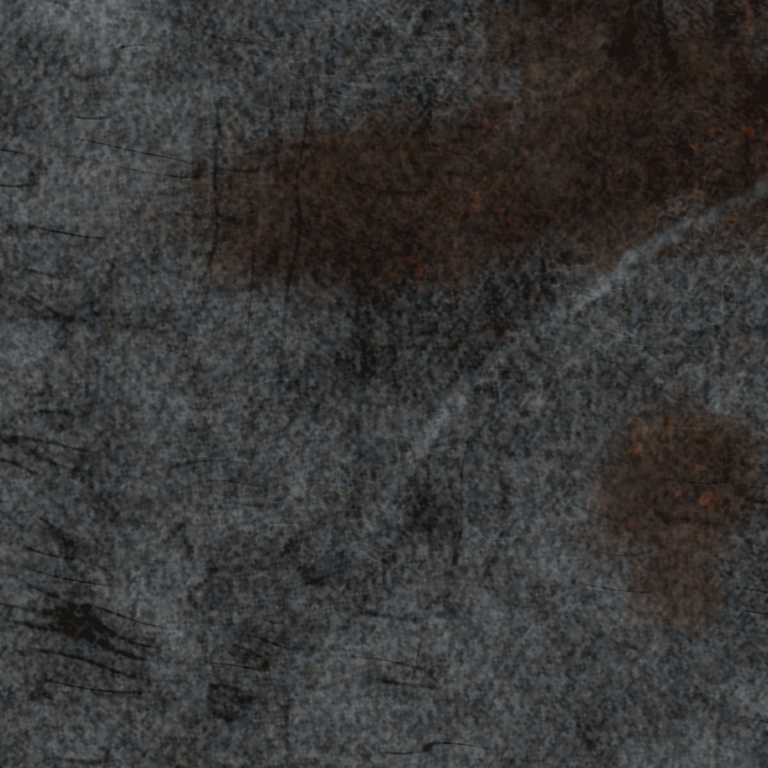
Reproduce this texture procedurally as a WebGL 1 fragment shader.

```glsl
precision highp float;
uniform vec2 u_resolution;

#define GRAIN 0.40
#define MOTTLE 0.75
#define CRACK_DEPTH 0.34
#define SCRATCH_LIGHT 0.17
#define VEIN_LIGHT 0.25
#define VEIN_WIDTH 0.017
#define DARK_STONE vec3(0.085, 0.079, 0.074)
#define PALE_STONE vec3(0.395, 0.415, 0.425)
#define RUST_TINT vec3(1.16, 0.90, 0.76)
#define RUST_FLECK vec3(0.13, 0.045, 0.01)

float hash(vec2 p) {
  return fract(sin(dot(p, vec2(127.1, 311.7))) * 43758.5453);
}

float noise(vec2 p) {
  vec2 cell = floor(p);
  vec2 f = fract(p);
  f = f * f * (3.0 - 2.0 * f);
  float low = mix(hash(cell), hash(cell + vec2(1.0, 0.0)), f.x);
  float high = mix(hash(cell + vec2(0.0, 1.0)), hash(cell + 1.0), f.x);
  return mix(low, high, f.y);
}

float fbm(vec2 p) {
  float sum = 0.0;
  float weight = 0.5;
  for (int i = 0; i < 5; i++) {
    sum += weight * noise(p);
    p = mat2(0.8, 0.6, -0.6, 0.8) * p * 2.03 + 17.3;
    weight *= 0.55;
  }
  return sum / 1.055;
}

// Thin line along the middle contour of a noise field
float contour(vec2 p, float width) {
  return 1.0 - smoothstep(0.0, width, abs(noise(p) - 0.5));
}

float blob(vec2 p, vec2 center, vec2 radius) {
  vec2 d = (p - center) / radius;
  return exp(-dot(d, d));
}

float rustMask(vec2 p) {
  float area = blob(p, vec2(0.86, 0.88), vec2(0.27, 0.20));
  area += blob(p, vec2(0.48, 0.72), vec2(0.30, 0.11));
  area += 0.85 * blob(p, vec2(0.90, 0.38), vec2(0.14, 0.09));
  area += 0.85 * blob(p, vec2(0.89, 0.22), vec2(0.08, 0.09));
  return smoothstep(0.25, 0.85, area + 1.1 * (fbm(p * 9.0 + 4.0) - 0.5));
}

// Pale vein: a parabola rising to the right, fading at its foot
float veinMask(vec2 p) {
  float rise = max(p.y - 0.18, 0.0);
  float wobble = 0.022 * (noise(p * 12.0) - 0.5) + 0.012 * (noise(p * 45.0) - 0.5);
  float gap = p.x - 0.447 - 1.68 * rise * rise;
  float dist = abs(gap / sqrt(1.0 + 11.3 * rise * rise) + wobble);
  float body = 1.0 - smoothstep(0.25 * VEIN_WIDTH, VEIN_WIDTH, dist);
  return body * smoothstep(0.12, 0.46, p.y) * (0.55 + 0.75 * noise(p * 85.0));
}

// Short slanted cracks and a few long upright ones
float crackMask(vec2 p, float pale) {
  vec2 bent = vec2(p.x, p.y + 0.17 * p.x + 0.035 * noise(p * 10.0));
  float flat_ = contour(bent * vec2(10.0, 38.0), 0.10);
  flat_ *= smoothstep(0.46, 0.68, noise(p * 17.0 + 31.0)) * (0.3 + 0.7 * pale);
  vec2 upright = vec2(p.x - 0.13 * p.y + 0.018 * noise(p * 13.0), p.y);
  float steep = contour(upright * vec2(22.0, 2.6) + 8.0, 0.06);
  steep *= smoothstep(0.55, 0.75, noise(p * vec2(7.0, 5.0) + 12.0));
  float seam = abs(upright.x - 0.178 - 0.02 * sin(p.y * 11.0));
  float longCrack = 1.0 - smoothstep(0.001, 0.0045, seam);
  longCrack *= smoothstep(0.35, 0.6, p.y) * (1.0 - smoothstep(0.85, 0.97, p.y));
  return max(flat_, max(0.55 * steep, 0.6 * longCrack * (0.4 + noise(p * 40.0))));
}

void main() {
  vec2 p = gl_FragCoord.xy / u_resolution;
  vec2 warped = p + 0.16 * (vec2(fbm(p * 5.0), fbm(p * 5.0 + 40.0)) - 0.5);

  // Broad tone: pale at the left and the foot, dark in the rust
  float pale = max(1.0 - smoothstep(0.08, 0.48, warped.x),
                   1.0 - smoothstep(0.04, 0.44, warped.y));
  float rust = rustMask(p) * (1.0 - 0.5 * pale);
  float tone = 0.37 + 0.21 * pale - 0.19 * rust;
  float calm = 1.0 - 0.45 * rust;
  tone += MOTTLE * calm * (fbm(warped * 9.0 + 3.0) - 0.5);

  // Gritty grain at two sizes
  vec2 turned = mat2(0.8, 0.6, -0.6, 0.8) * p;
  float grain = noise(turned * 250.0) + noise(p * vec2(150.0, 115.0) + 9.0) - 1.0;
  tone += GRAIN * calm * grain;

  // Curved light scratches, mostly outside the pale stone
  vec2 curled = p + 0.02 * vec2(noise(p * 28.0), noise(p * 28.0 + 5.0));
  float scratch = contour(curled * vec2(48.0, 62.0), 0.10);
  scratch *= smoothstep(0.40, 0.68, noise(p * 14.0 + 60.0)) * (1.0 - 0.6 * pale);
  tone += SCRATCH_LIGHT * calm * scratch;

  float vein = veinMask(p);
  tone += VEIN_LIGHT * vein;
  tone -= CRACK_DEPTH * crackMask(p, pale) * (1.0 - 0.7 * vein);

  // Colour: cool grey stone, warm rust and a few orange flecks
  vec3 color = mix(DARK_STONE, PALE_STONE, clamp(tone, 0.0, 1.15));
  float warmth = rust * (1.0 - min(vein, 1.0));
  color *= mix(vec3(1.0), RUST_TINT, warmth);
  float fleck = smoothstep(0.66, 0.90, noise(p * 95.0 + 21.0));
  fleck *= smoothstep(0.5, 0.75, noise(p * 11.0 + 70.0));
  color += RUST_FLECK * fleck * warmth;
  color += 0.022 * (noise(p * 70.0 + 50.0) - 0.5) * vec3(1.0, 0.0, -1.0);
  gl_FragColor = vec4(color, 1.0);
}
```
